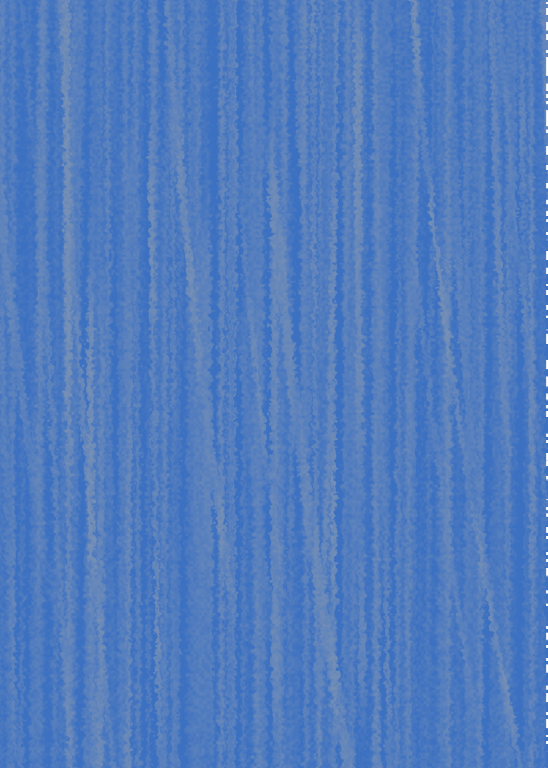
Reproduce this texture procedurally as a WebGL 1 fragment shader.

```glsl
precision highp float;

uniform vec2 u_resolution;

float hash(vec2 p) {
  return fract(sin(dot(p, vec2(127.1, 311.7))) * 43758.5453);
}

float noise(vec2 p) {
  vec2 i = floor(p);
  vec2 f = fract(p);
  f = f * f * (3.0 - 2.0 * f);
  float low = mix(hash(i), hash(i + vec2(1.0, 0.0)), f.x);
  float high = mix(hash(i + vec2(0.0, 1.0)), hash(i + 1.0), f.x);
  return mix(low, high, f.y);
}

// Uneven upright stripes whose spacing and strength wander
float stripes(vec2 p, float count) {
  float wander = noise(vec2(p.x * count * 0.5 + count, p.y * 0.8));
  float strength = noise(vec2(p.x * count * 0.7, p.y * 1.8 + count));
  return sin(6.2832 * (p.x * count + 1.3 * wander)) * (0.4 + 1.2 * strength);
}

float fibres(vec2 p) {
  float broad = noise(vec2(p.x * 13.0, p.y * 0.6)) - 0.5;
  float tone = 0.31 + 0.22 * broad + 0.16 * stripes(p, 27.0);
  return tone + 0.15 * stripes(p, 49.0) + 0.12 * stripes(p, 83.0);
}

// Long brush strokes that start upright and bend aside lower down
float addStrokes(float tone, vec2 p) {
  float drop = 1.0 - p.y;
  for (int i = 0; i < 34; i++) {
    float id = float(i) + 1.0;
    float start = (id - 1.0 + hash(vec2(id, 1.0))) / 34.0 * 0.8 - 0.06;
    float lean = 0.005 + 0.15 * pow(hash(vec2(id, 2.0)), 3.0);
    lean *= hash(vec2(id, 3.0)) < 0.08 ? -0.5 : 1.0;
    float center = start + lean * drop * mix(0.5, 1.0, drop);
    float width = mix(0.003, 0.007, pow(hash(vec2(id, 4.0)), 2.0));
    float cover = 1.0 - smoothstep(width - 0.002, width + 0.002, abs(p.x - center));
    float top = hash(vec2(id, 5.0)) * 0.7 - 0.35;
    float span = 0.5 + 0.8 * hash(vec2(id, 6.0));
    cover *= smoothstep(top, top + 0.15, drop);
    cover *= 1.0 - smoothstep(top + span, top + span + 0.2, drop);
    cover *= 0.4 + 0.5 * noise(vec2(id * 7.0, p.y * 6.0));
    tone = mix(tone, mix(0.5, 1.2, hash(vec2(id, 7.0))), cover);
  }
  return tone;
}

vec3 paint(float tone) {
  vec3 deepBlue = vec3(0.235, 0.44, 0.755);
  vec3 midBlue = vec3(0.36, 0.51, 0.74);
  vec3 greyBlue = vec3(0.46, 0.56, 0.71);
  vec3 color = mix(deepBlue, midBlue, clamp(tone / 0.58, 0.0, 1.0));
  return mix(color, greyBlue, clamp((tone - 0.58) / 0.47, 0.0, 1.0));
}

void main() {
  vec2 p = gl_FragCoord.xy / u_resolution.y;

  // Rough fibre edges from a fine, grainy sideways shake
  float shake = 0.6 * noise(p * 210.0) + 0.4 * noise(p * 390.0 + 17.0) - 0.5;
  vec2 rough = p + vec2(0.011 * shake, 0.0);
  float tone = addStrokes(fibres(rough), rough);
  tone += 0.36 * (noise(p * 280.0 + 40.0) - 0.5);
  vec3 color = paint(tone);

  // Broken white line along the right edge
  float inset = (u_resolution.x - gl_FragCoord.x) / u_resolution.y;
  float dash = smoothstep(0.55, 0.65, noise(vec2(3.0, p.y * 240.0)));
  dash *= 1.0 - smoothstep(0.0015, 0.0035, inset);
  gl_FragColor = vec4(mix(color, vec3(1.0), dash), 1.0);
}
```
